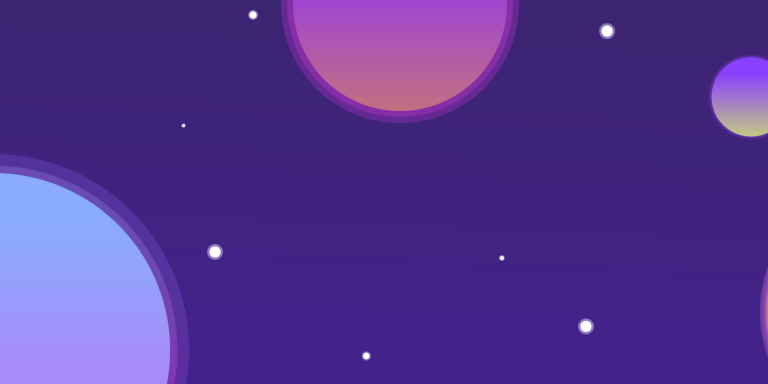
Give the GLSL for this background, as a WebGL 2 fragment shader.

```glsl
#version 300 es
precision highp float;
// Flat violet night sky with four haloed gradient planets and a few glowing stars.

uniform vec2 u_resolution;
out vec4 outColor;

// Antialiased disc coverage; all lengths are in canvas heights.
float disc(vec2 p, vec2 center, float radius) {
    float pixel = 1.0 / u_resolution.y;
    return 1.0 - smoothstep(-0.75 * pixel, 0.75 * pixel, length(p - center) - radius);
}

// Two nested rings around a solid core; radii run from core to outer ring.
vec3 planet(vec3 sky, vec2 p, vec2 center, vec3 radii, vec3 core, vec3 innerRing, vec3 outerRing) {
    vec3 color = mix(sky, outerRing, disc(p, center, radii.z));
    color = mix(color, innerRing, disc(p, center, radii.y));
    return mix(color, core, disc(p, center, radii.x));
}

// White dot inside a pale translucent halo.
vec3 star(vec3 sky, vec2 p, vec2 center, float radius) {
    vec3 color = mix(sky, vec3(0.80, 0.76, 0.95), 0.55 * disc(p, center, radius * 1.42));
    return mix(color, vec3(1.0), disc(p, center, radius));
}

void main() {
    vec2 p = gl_FragCoord.xy / u_resolution.y;

    // Sky: slightly tilted vertical gradient
    float skyHeight = clamp(p.y + 0.04 * (p.x - 1.0), 0.0, 1.0);
    vec3 color = mix(vec3(0.265, 0.132, 0.555), vec3(0.232, 0.142, 0.440), skyHeight);

    // Stars: xy is the center, z the radius
    const vec3 stars[7] = vec3[7](
        vec3(0.659, 0.961, 0.0090), vec3(1.581, 0.919, 0.0145),
        vec3(0.478, 0.673, 0.0038), vec3(0.560, 0.344, 0.0145),
        vec3(1.307, 0.328, 0.0052), vec3(1.526, 0.150, 0.0145),
        vec3(0.954, 0.073, 0.0082));
    for (int i = 0; i < 7; i++) {
        color = star(color, p, stars[i].xy, stars[i].z);
    }

    // Large blue planet, lower left
    float blueFade = smoothstep(0.48, -0.08, p.y);
    vec3 blueCore = mix(vec3(0.54, 0.67, 1.0), vec3(0.67, 0.53, 0.97), blueFade);
    vec3 blueInner = mix(vec3(0.41, 0.30, 0.70), vec3(0.50, 0.22, 0.69), blueFade);
    vec3 blueOuter = mix(vec3(0.32, 0.20, 0.62), vec3(0.36, 0.18, 0.63), blueFade);
    color = planet(color, p, vec2(-0.018, 0.0885), vec3(0.461, 0.480, 0.5105),
                   blueCore, blueInner, blueOuter);

    // Magenta planet, hanging from the top
    vec3 magentaCore = mix(vec3(0.76, 0.44, 0.50), vec3(0.63, 0.27, 0.82),
                           clamp((p.y - 0.71) / 0.29, 0.0, 1.0));
    color = planet(color, p, vec2(1.0417, 0.9896), vec3(0.2786, 0.294, 0.310),
                   magentaCore, vec3(0.52, 0.18, 0.66), vec3(0.40, 0.16, 0.58));

    // Small violet and yellow planet, upper right
    vec3 smallCore = mix(vec3(0.76, 0.77, 0.53), vec3(0.54, 0.25, 1.0),
                         clamp((p.y - 0.65) / 0.16, 0.0, 1.0));
    color = planet(color, p, vec2(1.956, 0.7474), vec3(0.103, 0.107, 0.111),
                   smallCore, vec3(0.38, 0.18, 0.65), vec3(0.31, 0.15, 0.55));

    // Rose planet, just entering at the right edge
    color = planet(color, p, vec2(2.333, 0.1875), vec3(0.3385, 0.346, 0.354),
                   vec3(0.75, 0.43, 0.60), vec3(0.53, 0.28, 0.68), vec3(0.42, 0.23, 0.62));

    outColor = vec4(color, 1.0);
}
```
